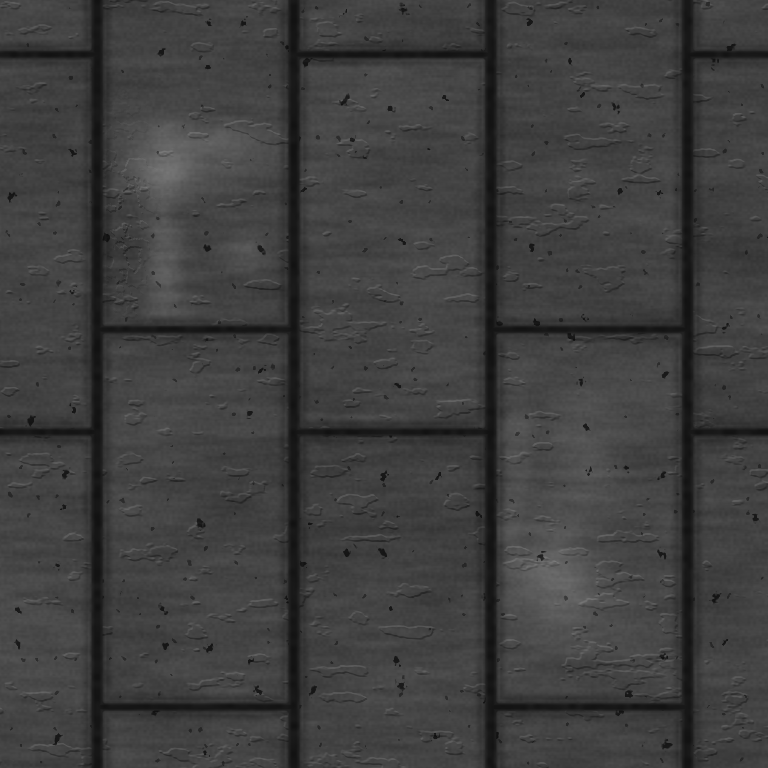
Write a three.js fragment shader that draws this texture.

```glsl
// Dark concrete slabs in staggered vertical columns with recessed black joints.
// A rounded box distance shapes each slab; layered noise adds streaks, chips,
// pits and grain, and soft blobs lay pale worn patches on two of the slabs.
varying vec2 vUv;

const vec2 SLAB = vec2(0.2563, 0.4915);
const vec2 HALF_GAP = vec2(0.0072, 0.0048);
const float FIRST_JOINT = 0.1265;
const vec3 CONCRETE = vec3(0.262);
const vec3 JOINT = vec3(0.125);
const vec3 JOINT_CORE = vec3(0.085);

float hash(vec2 p) {
  vec3 q = fract(vec3(p.xyx) * 0.1031);
  q += dot(q, q.yzx + 33.33);
  return fract((q.x + q.y) * q.z);
}

float noise(vec2 p) {
  vec2 i = floor(p);
  vec2 f = fract(p);
  f = f * f * (3.0 - 2.0 * f);
  float low = mix(hash(i), hash(i + vec2(1.0, 0.0)), f.x);
  float high = mix(hash(i + vec2(0.0, 1.0)), hash(i + 1.0), f.x);
  return mix(low, high, f.y);
}

float fbm(vec2 p) {
  float sum = 0.0;
  float gain = 0.5;
  for (int i = 0; i < 4; i++) {
    sum += gain * noise(p);
    p = p * 2.03 + 17.3;
    gain *= 0.5;
  }
  return sum / 0.9375;
}

float roundedBox(vec2 p, vec2 halfSize, float radius) {
  vec2 b = abs(p) - halfSize + radius;
  return length(max(b, 0.0)) + min(max(b.x, b.y), 0.0) - radius;
}

float blob(vec2 p, vec2 center, vec2 radius) {
  vec2 q = (p - center) / radius;
  return exp(-dot(q, q));
}

// Flaked skin: raised islands of stretched noise
float flakes(vec2 p, vec2 scale, float level) {
  return smoothstep(level, level + 0.07, fbm(p * scale));
}

// Side light over the flakes
float emboss(vec2 p, vec2 scale, float level) {
  vec2 lightStep = vec2(-0.0012, 0.0022);
  return flakes(p, scale, level) - flakes(p + lightStep, scale, level);
}

// Sparse irregular holes, one at most per cell
float pits(vec2 p, float cells, float density, float size) {
  vec2 g = p * cells;
  vec2 id = floor(g);
  vec2 center = 0.25 + 0.5 * vec2(hash(id + 3.7), hash(id + 41.2));
  vec2 q = fract(g) - center;
  q.y += q.x * (hash(id + 9.1) - 0.5) * 1.6;
  float ragged = length(q) + (noise(p * 330.0) - 0.5) * size * 1.3;
  float radius = size * (0.4 + 0.6 * hash(id + 23.0));
  float hole = 1.0 - smoothstep(radius * 0.5, radius * 1.15, ragged);
  return hole * step(1.0 - density, hash(id + 70.0));
}

// Pale rubbed areas, broken up by noise
float wornPatches(vec2 p) {
  vec2 w = p + 0.026 * (vec2(fbm(p * 19.0), fbm(p * 19.0 + 50.0)) - 0.5);
  float upper = blob(w, vec2(0.212, 0.79), vec2(0.055, 0.045));
  upper += 0.5 * blob(w, vec2(0.285, 0.81), vec2(0.06, 0.022));
  upper += 0.7 * blob(w, vec2(0.215, 0.67), vec2(0.024, 0.09));
  upper += 0.6 * blob(w, vec2(0.315, 0.675), vec2(0.035, 0.02));
  float lower = 0.8 * blob(w, vec2(0.73, 0.24), vec2(0.052, 0.062));
  lower += 0.42 * blob(w, vec2(0.755, 0.40), vec2(0.045, 0.07));
  lower += 0.35 * blob(w, vec2(0.67, 0.39), vec2(0.018, 0.14));
  return (upper + lower) * (0.65 + 0.6 * fbm(p * vec2(22.0, 48.0)));
}

void main() {
  // Staggered slab layout
  float column = floor((vUv.x - FIRST_JOINT) / SLAB.x);
  float stagger = mix(0.0794, -0.054, mod(column, 2.0));
  vec2 corner = vec2(FIRST_JOINT + column * SLAB.x, stagger);
  float row = floor((vUv.y - stagger) / SLAB.y);
  vec2 local = vUv - corner - vec2(0.0, row * SLAB.y);
  vec2 id = vec2(column, row) + 10.0;
  vec2 p = vUv + id * 3.17;

  // Concrete tone, streaks and grain
  float tone = (hash(id) - 0.5) * 0.016;
  tone += (fbm(p * vec2(7.0, 11.0)) - 0.5) * 0.07;
  tone += (fbm(p * vec2(14.0, 95.0)) - 0.5) * 0.085;
  tone += (noise(p * 270.0) - 0.5) * 0.03;
  tone += wornPatches(vUv) * 0.16;

  // Chips, rough erosion and holes
  tone += emboss(p, vec2(24.0, 58.0), 0.67) * 0.085;
  float rough = blob(vUv, vec2(0.165, 0.72), vec2(0.03, 0.11));
  tone += emboss(p, vec2(70.0, 85.0), 0.52) * 0.09 * rough;
  float holes = max(pits(p, 17.0, 0.28, 0.10), 0.6 * pits(p + 5.3, 47.0, 0.17, 0.14));
  vec3 face = (CONCRETE + tone) * (1.0 - 0.65 * holes);

  // Shaded border with a faint bright rim
  float d = roundedBox(local - 0.5 * SLAB, 0.5 * SLAB - HALF_GAP, 0.004);
  float wobble = (noise(p * 75.0) - 0.5) * 0.004;
  face *= mix(0.70, 1.0, smoothstep(0.0, 0.017, -d + wobble));
  float rim = (d + 0.0035) / 0.0018;
  face += 0.032 * exp(-rim * rim) * (0.4 + noise(p * 45.0));

  // Recessed joint with a darker core
  vec2 toSeam = min(local, SLAB - local) / HALF_GAP;
  float core = 1.0 - smoothstep(0.3, 0.9, min(toSeam.x, toSeam.y));
  vec3 groove = mix(JOINT, JOINT_CORE, core) + (noise(vUv * 110.0) - 0.5) * 0.035;
  vec3 color = mix(face, groove, smoothstep(-0.0013, 0.0013, d));
  gl_FragColor = vec4(color, 1.0);
}
```
